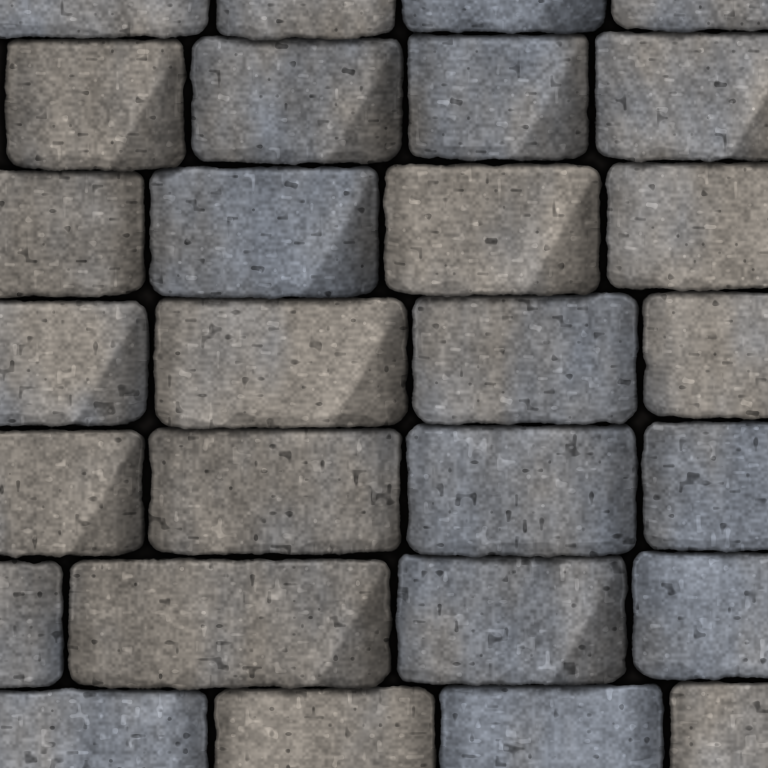
Reproduce this texture procedurally as a three.js fragment shader.

```glsl
varying vec2 vUv;

const float COURSE_HEIGHT = 0.1695;
const float FIRST_JOINT = 0.108;
const float EDGE_SOFTNESS = 0.0013;
const vec3 GAP_COLOR = vec3(0.075, 0.068, 0.064);
const vec3 COOL_TINT = vec3(0.95, 0.99, 1.06);
const vec3 WARM_TINT = vec3(1.05, 1.0, 0.94);

float hash(vec2 p) {
  return fract(sin(dot(p, vec2(127.1, 311.7))) * 43758.5453);
}

float noise(vec2 p) {
  vec2 i = floor(p);
  vec2 f = fract(p);
  f = f * f * (3.0 - 2.0 * f);
  float low = mix(hash(i), hash(i + vec2(1.0, 0.0)), f.x);
  float high = mix(hash(i + vec2(0.0, 1.0)), hash(i + 1.0), f.x);
  return mix(low, high, f.y);
}

float fbm(vec2 p) {
  float sum = 0.0;
  float weight = 0.53;
  for (int i = 0; i < 4; i++) {
    sum += weight * noise(p);
    p = p * 2.03 + 17.3;
    weight *= 0.5;
  }
  return sum;
}

float roundedBox(vec2 p, vec2 halfSize, float radius) {
  vec2 q = abs(p) - halfSize + radius;
  return length(max(q, 0.0)) + min(max(q.x, q.y), 0.0) - radius;
}

// Left edges of the four blocks in a course, counted from the bottom
vec4 courseJoints(float row) {
  if (row < 0.5) return vec4(-0.03, 0.275, 0.570, 0.868);
  if (row < 1.5) return vec4(-0.20, 0.086, 0.513, 0.820);
  if (row < 2.5) return vec4(-0.10, 0.191, 0.526, 0.833);
  if (row < 3.5) return vec4(-0.10, 0.197, 0.534, 0.834);
  if (row < 4.5) return vec4(-0.10, 0.192, 0.497, 0.786);
  if (row < 5.5) return vec4(0.004, 0.245, 0.528, 0.771);
  return vec4(-0.05, 0.277, 0.519, 0.793);
}

vec3 concrete(vec2 p, vec2 halfSize, float d, vec2 id) {
  vec2 q = p + id * 3.71;
  float inside = max(-d, 0.0);

  // Mottling, vertical streaks and grain
  float streak = noise(vec2(q.x * 24.0, q.y * 4.0));
  float mottle = fbm(q * 22.0);
  float grain = noise(q * 240.0) + noise(q * 125.0) - 1.0;
  float light = 0.49 + 0.07 * (hash(id + 4.2) - 0.5);
  light += 0.08 * (streak - 0.5) + 0.13 * (mottle - 0.5) + 0.11 * grain;
  light += 0.10 * smoothstep(0.76, 0.92, noise(q * 105.0 + 31.0));
  light -= 0.16 * smoothstep(0.80, 0.94, noise(q * 92.0 + 73.0));

  // Curved sides, darker on the right
  float rightTurn = smoothstep(0.055, 0.0, halfSize.x - p.x);
  float leftTurn = smoothstep(0.045, 0.0, halfSize.x + p.x);
  light *= 1.0 - 0.32 * rightTurn - 0.22 * leftTurn;

  // Slanted shadow across some right-hand sides
  float slant = p.x - halfSize.x + 0.05 - 0.59 * p.y;
  float shaded = smoothstep(-0.006, 0.006, slant);
  float glow = smoothstep(-0.08, 0.0, slant) * (1.0 - shaded);
  light *= 1.0 + step(0.52, hash(id + 9.1)) * (0.11 * glow - 0.19 * shaded);

  // Worn rim: pale top, chipped dark base
  float rimWidth = mix(0.006, 0.018, hash(id + 2.6));
  float rim = 1.0 - smoothstep(rimWidth * 0.6, rimWidth, inside);
  light += 0.055 * rim * step(0.0, p.y);
  float chipLine = 0.007 + 0.020 * noise(q * 38.0);
  float chip = 1.0 - smoothstep(chipLine - 0.006, chipLine, halfSize.y + p.y);
  light *= 1.0 - 0.17 * chip;
  light *= mix(0.58, 1.0, smoothstep(0.0, 0.006, inside));

  float warmth = 0.55 * fbm(q * vec2(13.0, 6.0)) + 0.45 * hash(id + 6.8);
  return light * mix(COOL_TINT, WARM_TINT, smoothstep(0.25, 0.75, warmth));
}

// Lays one block over the wall and its soft shadow around it
vec3 layBlock(vec3 wall, vec2 uv, float left, float right, vec2 id, float wobble) {
  float base = FIRST_JOINT + COURSE_HEIGHT * (id.y - 1.0);
  base += 0.012 * (left - 0.3) - 0.009 * (hash(id) - 0.4);
  float top = FIRST_JOINT + COURSE_HEIGHT * id.y + 0.012 * (left - 0.3) - 0.002;
  vec2 halfSize = 0.5 * vec2(right - left - 0.007, top - base);
  vec2 p = uv - 0.5 * vec2(left + right, top + base);
  float bow = pow(min(abs(p.x) / halfSize.x, 1.0), 6.0);
  p.y -= 0.007 * bow * smoothstep(halfSize.y, -halfSize.y, p.y);
  float radius = mix(0.014, 0.026, hash(id + 1.7));
  float d = roundedBox(p, halfSize, radius) + wobble;
  wall *= mix(0.28, 1.0, smoothstep(0.0, 0.014, d));
  if (d > EDGE_SOFTNESS) return wall;
  float cover = 1.0 - smoothstep(-EDGE_SOFTNESS, EDGE_SOFTNESS, d);
  return mix(wall, concrete(p, halfSize, d, id), cover);
}

void main() {
  vec3 wall = GAP_COLOR;
  float wobble = 0.009 * (fbm(vUv * 42.0) - 0.45);
  // Courses rise so each one overhangs the course below
  for (int row = 0; row < 7; row++) {
    vec4 joints = courseJoints(float(row));
    for (int column = 0; column < 4; column++) {
      float left = joints.x;
      joints = vec4(joints.yzw, joints.w + 0.28);
      wall = layBlock(wall, vUv, left, joints.x, vec2(column, row), wobble);
    }
  }
  gl_FragColor = vec4(clamp(wall, 0.0, 1.0), 1.0);
}
```
